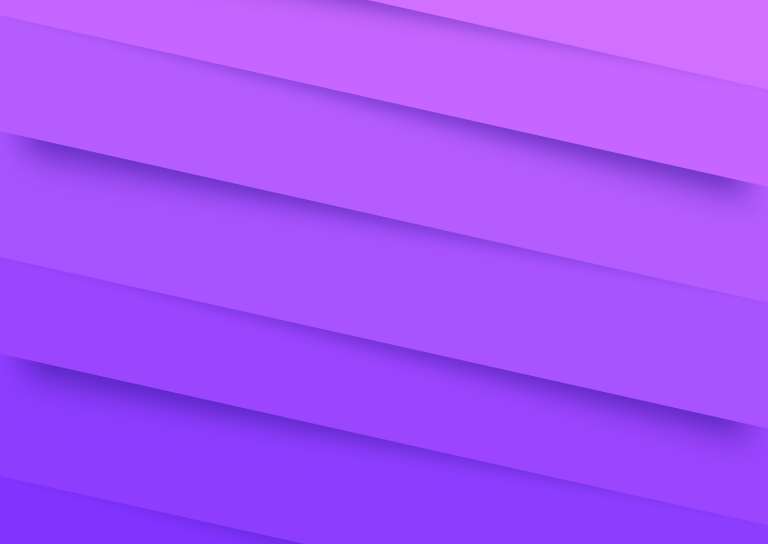
Write a WebGL 1 fragment shader that draws this background.

```glsl
precision highp float;
// Slanted violet paper layers, each casting a tapering soft shadow on the next.

uniform vec2 u_resolution;

const float DROP = 0.3153;                       // fall of an edge across the canvas
const vec3 SHADOW_COLOR = vec3(0.20, 0.08, 0.58);

// Shadow strength below an edge; reach runs from 0 (thin end) to 1 (deep end).
float taperedShadow(float depth, float reach) {
  float width = mix(0.005, 0.052, reach);
  float ratio = depth / width;
  float falloff = exp(-0.5 * ratio - 0.8 * ratio * ratio);
  float strength = 0.50 * smoothstep(-0.15, 0.85, reach);
  float endFade = 1.0 - smoothstep(0.93, 1.01, reach);
  return strength * falloff * endFade;
}

// Adds the layer that lies below an edge starting at the given left offset.
vec3 addLayer(vec3 below, vec2 uv, float offset, float reach, vec3 layerColor) {
  float depth = 1.0 - uv.y - DROP * uv.x - offset;
  float pixel = 1.0 / u_resolution.y;
  float shade = taperedShadow(max(depth, 0.0), reach);
  vec3 shaded = mix(layerColor, SHADOW_COLOR, shade);
  return mix(below, shaded, smoothstep(-0.7 * pixel, 0.7 * pixel, depth));
}

void main() {
  vec2 uv = gl_FragCoord.xy / u_resolution;
  float toRight = uv.x;
  float toLeft = 1.0 - uv.x;

  // Layers from the pink top corner down to the blue bottom corner
  vec3 color = vec3(0.82, 0.435, 1.0);
  color = addLayer(color, uv, -0.151, toLeft, vec3(0.775, 0.395, 1.0));
  color = addLayer(color, uv, 0.028, toRight, vec3(0.71, 0.36, 1.0));
  color = addLayer(color, uv, 0.241, toLeft, vec3(0.66, 0.325, 1.0));
  color = addLayer(color, uv, 0.4725, toRight, vec3(0.61, 0.27, 1.0));
  color = addLayer(color, uv, 0.650, toLeft, vec3(0.555, 0.24, 1.0));
  color = addLayer(color, uv, 0.875, toRight, vec3(0.51, 0.20, 1.0));

  gl_FragColor = vec4(color, 1.0);
}
```
